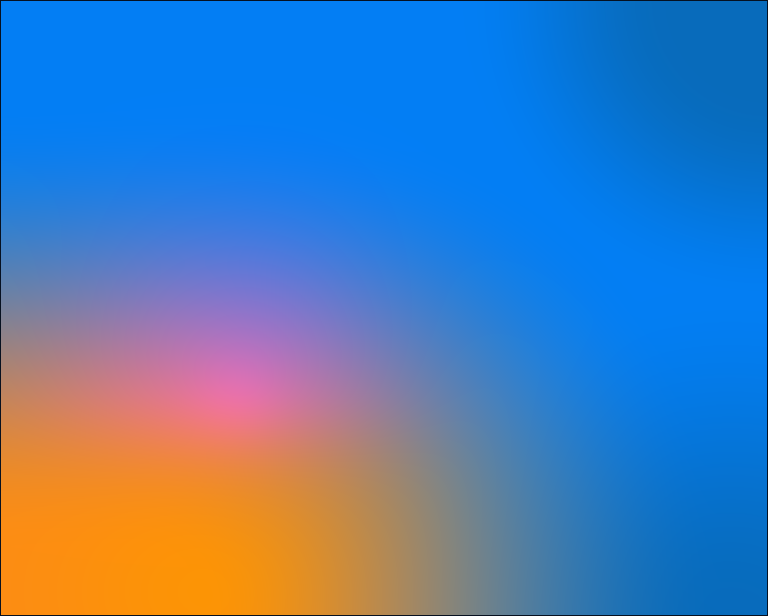
Reproduce this background procedurally as a Shadertoy shader.

```glsl
// Soft mesh gradient: blue field, orange corner, pink glow and two deep blue corners.
#define WARM_CENTER vec2(0.195, 0.0)
#define WARM_RANGE  vec2(0.12, 0.88)
#define WARM_POWER  2.5
#define GLOW_CENTER vec2(0.385, 0.37)
#define GLOW_SPREAD 0.056
#define CORE_SPREAD 0.006
#define TOP_SHADE   vec2(0.16, 0.50)
#define LOW_SHADE   vec2(0.04, 0.58)
#define BORDER      0.0016

const vec3 BLUE   = vec3(0.01, 0.495, 0.955);
const vec3 DEEP   = vec3(0.03, 0.42, 0.735);
const vec3 ORANGE = vec3(0.99, 0.55, 0.08);
const vec3 AMBER  = vec3(0.99, 0.58, 0.02);
const vec3 PINK_SHIFT = vec3(0.17, -0.08, 0.27);
const vec3 CORE_SHIFT = vec3(0.05, -0.01, 0.05);
const vec3 FRAME  = vec3(0.02, 0.06, 0.12);

// 1 inside range.x, fading to 0 at range.y
float falloff(float dist, vec2 range) {
    return 1.0 - smoothstep(range.x, range.y, dist);
}

// Orange field: wide on the left, with a full rounded shoulder on the right
float warmAmount(vec2 p) {
    vec2 d = p - WARM_CENTER;
    d *= vec2(d.x < 0.0 ? 0.15 : 0.9, 1.06);
    vec2 powered = pow(abs(d), vec2(WARM_POWER));
    return falloff(pow(powered.x + powered.y, 1.0 / WARM_POWER), WARM_RANGE);
}

// Pink light: a broad halo, shorter below, with a small bright core
vec3 pinkLight(vec2 p) {
    vec2 d = p - GLOW_CENTER;
    vec2 halo = d * vec2(d.x < 0.0 ? 0.8 : 0.95, d.y < 0.0 ? 2.1 : 1.0);
    vec2 core = d + vec2(0.0, 0.015);
    return PINK_SHIFT * exp(-dot(halo, halo) / GLOW_SPREAD)
         + CORE_SHIFT * exp(-dot(core, core) / CORE_SPREAD);
}

void mainImage(out vec4 fragColor, in vec2 fragCoord) {
    // Canvas height is one unit
    vec2 p = fragCoord / iResolution.y;
    vec2 size = vec2(iResolution.x / iResolution.y, 1.0);

    // Blue field with shaded right corners
    float topShade = falloff(distance(p, size), TOP_SHADE);
    float lowShade = falloff(distance(p, vec2(size.x - 0.06, -0.04)), LOW_SHADE);
    vec3 color = mix(BLUE, DEEP, max(topShade, lowShade));

    // Orange field, more golden near the bottom
    vec2 gold = (p - vec2(0.34, 0.04)) * vec2(1.0, 1.3);
    vec3 warm = mix(ORANGE, AMBER, exp(-dot(gold, gold) / 0.05));
    color = mix(color, warm, warmAmount(p));

    color += pinkLight(p);

    // Thin dark frame with smoothed edge
    vec2 inset = min(p, size - p);
    float inside = (min(inset.x, inset.y) - BORDER) * iResolution.y + 0.5;
    color = mix(FRAME, color, clamp(inside, 0.0, 1.0));

    fragColor = vec4(clamp(color, 0.0, 1.0), 1.0);
}
```
